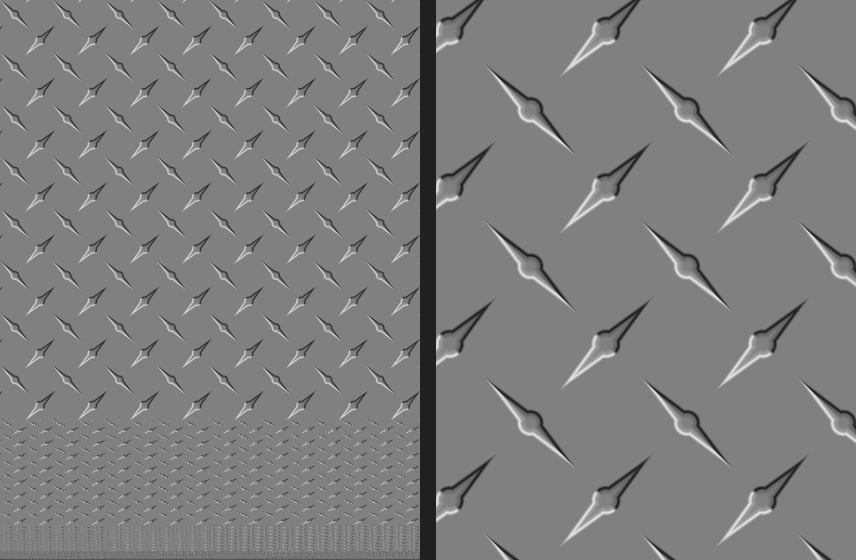
Left: the whole. Right: its middle third, enlarged.
This texture is drawn by a Shadertoy shader. Its source:

```glsl
// Signed relief of one lug: a thin spindle with a round boss, lit from the lower left
float lugRelief(vec2 tile, vec2 center, vec2 axis, float width) {
    vec2 p = fract(tile - center + 0.5) - 0.5;
    vec2 side = vec2(-axis.y, axis.x);
    vec2 q = vec2(dot(p, axis), dot(p, side));

    // Spindle and boss distances
    vec2 slope = normalize(vec2(width, 0.37));
    float spindle = dot(abs(q) - vec2(0.37, 0.0), slope);
    float boss = length(q) - width - 0.026;
    float d = min(spindle, boss);

    // Outward normal of the nearer part
    vec2 n = spindle < boss ? sign(q) * slope : q / max(length(q), 1e-4);
    vec2 normal = n.x * axis + n.y * side;
    float light = clamp(7.0 * dot(normal, vec2(-0.707, 0.707)), -1.0, 1.0);

    // Narrow bevel on the outline, fading into the flat top
    float bevel = 1.0 - smoothstep(0.0, 0.02, abs(d + 0.007));
    float face = 0.3 * smoothstep(-0.055, -0.015, d) * (1.0 - smoothstep(-0.01, 0.01, d));
    return light * max(bevel, face);
}

// Tread plate, one pair of crossed lugs per tile, y pointing down
float treadPlate(vec2 tile) {
    float falling = lugRelief(tile, vec2(0.287, 0.28), vec2(0.707, 0.707), 0.052);
    float rising = lugRelief(tile, vec2(0.77, 0.775), vec2(0.707, -0.707), 0.06);
    return 0.502 + 0.38 * clamp(falling + rising, -1.0, 1.0);
}

// Each band is a quarter as tall, with its rows interleaved side by side
float bandedPlate(vec2 uv) {
    float level = clamp(floor(-0.5 * log2(max(uv.y, 1e-5))), 0.0, 4.0);
    float scale = exp2(level);
    float row = (1.0 / (scale * scale) - uv.y) * 512.0;
    float strip = floor(uv.x * scale);
    float line = floor(row) * scale + strip + fract(row);
    float shade = treadPlate(8.05 * vec2(fract(uv.x * scale), line * scale / 384.0));

    // The thinnest bands sink slightly darker
    return shade - 0.04 * step(2.5, level) - 0.12 * step(uv.y, 0.002);
}

void mainImage(out vec4 fragColor, in vec2 fragCoord) {
    // Average a grid of samples for smooth edges
    float shade = 0.0;
    for (int j = 0; j < 6; j++) {
        for (int i = 0; i < 6; i++) {
            vec2 offset = (vec2(i, j) + 0.5) / 6.0 - 0.5;
            shade += bandedPlate((fragCoord + offset) / iResolution.xy);
        }
    }
    fragColor = vec4(vec3(shade / 36.0), 1.0);
}
```
